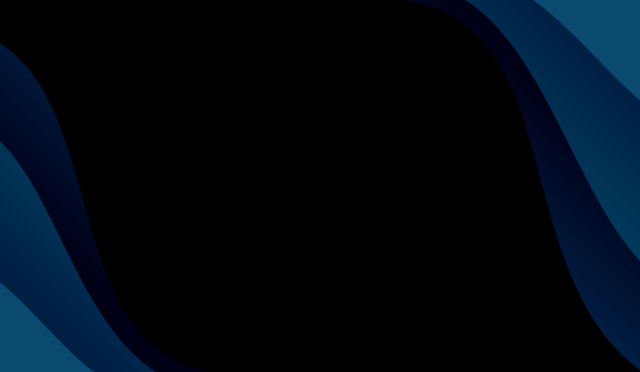
Write a WebGL 1 fragment shader that draws this background.

```glsl
precision highp float;
// Black background with layered blue waves sweeping through two opposite corners.

uniform vec2 u_resolution;

#define GRID vec2(768.0, 448.0)
#define TEAL vec3(0.04, 0.29, 0.44)
#define BLUE_LIGHT vec3(0.0, 0.22, 0.35)
#define BLUE_DARK vec3(0.0, 0.12, 0.265)
#define NAVY_LIGHT vec3(0.0, 0.11, 0.255)
#define NAVY_DARK vec3(0.0, 0.0, 0.09)
#define BLUE_SPAN vec2(216.0, 341.0)
#define NAVY_SPAN vec2(118.0, 268.0)
#define OVERSHOOT 0.04

vec2 bezier(vec2 a, vec2 b, vec2 c, vec2 d, float t) {
  float s = 1.0 - t;
  return s * s * s * a + 3.0 * s * t * (s * b + t * c) + t * t * t * d;
}

// Approximate signed distance to a curve that descends; positive on its right.
float curveSide(vec2 p, vec2 a, vec2 b, vec2 c, vec2 d) {
  float lo = -OVERSHOOT;
  float hi = 1.0 + OVERSHOOT;
  for (int i = 0; i < 18; i++) {
    float mid = 0.5 * (lo + hi);
    if (bezier(a, b, c, d, mid).y < p.y) lo = mid;
    else hi = mid;
  }
  float t = 0.5 * (lo + hi);
  float s = 1.0 - t;
  vec2 tangent = s * s * (b - a) + 2.0 * s * t * (c - b) + t * t * (d - c);
  return (p.x - bezier(a, b, c, d, t).x) * abs(tangent.y) / length(tangent);
}

float coverage(float dist, float pixel) {
  return clamp(dist / pixel + 0.5, 0.0, 1.0);
}

float ramp(vec2 span, float x) {
  return clamp((x - span.x) / (span.y - span.x), 0.0, 1.0);
}

void main() {
  // Design grid with y measured downwards
  vec2 p = gl_FragCoord.xy / u_resolution * GRID;
  p.y = GRID.y - p.y;
  float pixel = GRID.y / u_resolution.y;

  // Diagonal gradients, mirrored through the centre
  vec2 fromCentre = p - 0.5 * GRID;
  float diagonal = 0.7 * abs(fromCentre.y - fromCentre.x);
  vec3 navy = mix(NAVY_LIGHT, NAVY_DARK, ramp(NAVY_SPAN, diagonal));
  vec3 blue = mix(BLUE_LIGHT, BLUE_DARK, ramp(BLUE_SPAN, diagonal));

  // Upper right waves, from outer to inner
  float navyRight = curveSide(p, vec2(485, 0), vec2(685, 30), vec2(608, 326), vec2(768, 446));
  float blueRight = curveSide(p, vec2(558, 0), vec2(653, 59), vec2(693, 235), vec2(768, 314));
  float tealRight = curveSide(p, vec2(640, 0), vec2(685, 33), vec2(727, 85), vec2(768, 121));

  // Lower left waves, from outer to inner
  float navyLeft = -curveSide(p, vec2(0, 52), vec2(130, 136), vec2(75, 424), vec2(255, 448));
  float blueLeft = -curveSide(p, vec2(0, 170), vec2(70, 240), vec2(95, 388), vec2(187, 448));
  float tealLeft = -curveSide(p, vec2(0, 340), vec2(38, 371), vec2(78, 423), vec2(113, 448));

  // Paint each layer over the one below
  vec3 color = vec3(0.0);
  color = mix(color, navy, coverage(max(navyRight, navyLeft), pixel));
  color = mix(color, blue, coverage(max(blueRight, blueLeft), pixel));
  color = mix(color, TEAL, coverage(max(tealRight, tealLeft), pixel));
  gl_FragColor = vec4(color, 1.0);
}
```
